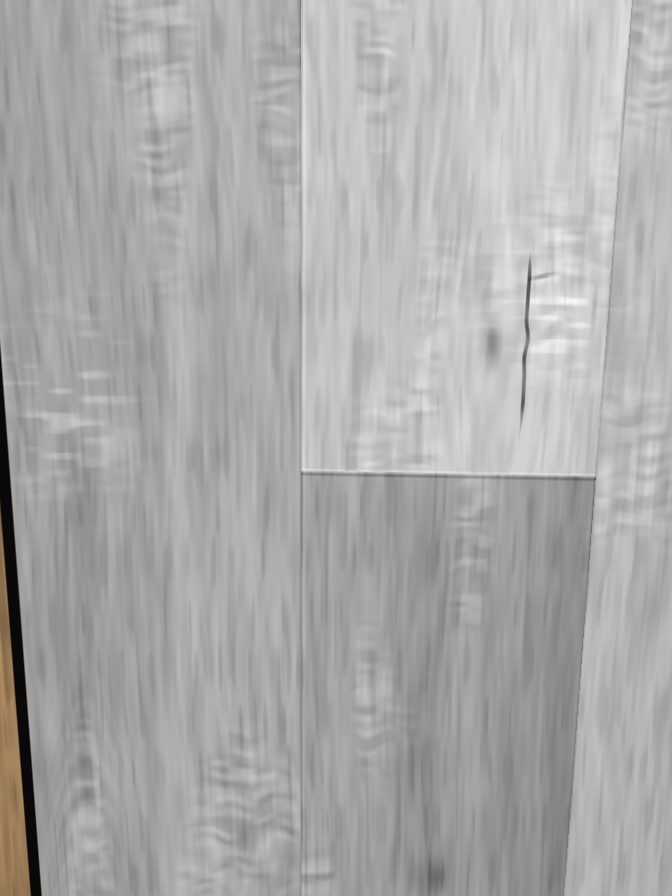
Give the GLSL for this texture, as a WebGL 1 fragment shader.

```glsl
precision highp float;
// Pale grey wood planks with fine grain, saw marks, a knot and a crack, beside a tan strip.
uniform vec2 u_resolution;

const float PLANK_WIDTH = 0.391;
const float SEAM_X = 0.448;        // foot of the central seam
const float FAN = 0.26;            // spread of the planks towards the top
const float SEAM_WIDTH = 0.0016;
const float JOINT_Y = 0.475;       // butt joint in the middle plank
const float GAP_LEFT = -0.402;     // black gap, in plank coordinates
const float GAP_RIGHT = -0.386;
const float LEFT_TONE = 0.665;
const float TOP_TONE = 0.755;
const float LOWER_TONE = 0.645;
const float RIGHT_TONE = 0.715;
const float GRAIN_CONTRAST = 0.17;
const vec2 KNOT = vec2(0.733, 0.612);
const vec2 CRACK_FOOT = vec2(0.773, 0.495);
const vec2 CRACK_TOP = vec2(0.791, 0.728);
const vec3 GREY_TINT = vec3(1.0, 1.0, 0.992);
const vec3 GAP_COLOR = vec3(0.04, 0.03, 0.03);
const vec3 TAN_COLOR = vec3(0.60, 0.48, 0.34);

float hash(vec2 p) {
  p = fract(p * vec2(0.1031, 0.1137));
  p += dot(p, p.yx + 33.33);
  return fract((p.x + p.y) * p.x * 17.3);
}

float noise(vec2 p) {
  vec2 i = floor(p), f = fract(p);
  f = f * f * (3.0 - 2.0 * f);
  return mix(mix(hash(i), hash(i + vec2(1, 0)), f.x),
             mix(hash(i + vec2(0, 1)), hash(i + 1.0), f.x), f.y);
}

// Soft elliptical spot
float spot(vec2 p, vec2 center, vec2 size) {
  vec2 d = (p - center) / size;
  return exp(-dot(d, d));
}

float line(float d, float halfWidth, float blur) {
  return 1.0 - smoothstep(halfWidth - blur, halfWidth + blur, abs(d));
}

// Streaks along the plank, from broad bands to fine pores; centred on zero
float grain(vec2 q) {
  float sum = 0.0, weight = 0.24;
  vec2 scale = vec2(13.0, 1.6);
  for (int i = 0; i < 5; i++) {
    sum += weight * (noise(q * scale + float(i) * 19.7) - 0.5);
    scale *= vec2(1.95, 2.0);
    weight *= 1.12;
  }
  float pores = smoothstep(0.62, 0.9, noise(q * vec2(150.0, 17.0) + 71.0));
  return sum - 0.28 * pores + 0.04;
}

// Nested arches of a flat-sawn board
float arches(vec2 p, vec2 center, vec2 size) {
  vec2 d = p - center;
  float rings = sin(170.0 * (d.y + 28.0 * d.x * d.x) + 5.0 * noise(p * vec2(40.0, 15.0)));
  return rings * spot(p, center, size);
}

// Short pale cuts across the grain, gathered in patches
float sawMarks(vec2 q) {
  float patches = smoothstep(0.56, 0.88, noise(q * vec2(14.0, 5.0) + 40.0));
  float cuts = noise(vec2(q.x * 32.0, q.y * 130.0 + 2.0 * noise(q * 30.0)));
  return patches * (cuts - 0.42);
}

float crack(vec2 p, float blur) {
  float t = (p.y - CRACK_FOOT.y) / (CRACK_TOP.y - CRACK_FOOT.y);
  float x = mix(CRACK_FOOT.x, CRACK_TOP.x, t) + 0.006 * (noise(vec2(p.y * 45.0, 3.0)) - 0.5);
  float taper = smoothstep(0.0, 0.25, t) * (1.0 - smoothstep(0.85, 1.0, t));
  float body = line(p.x - x, 0.0027 * taper, blur) * taper;
  float hook = line(p.y - 0.689 - 0.15 * (p.x - 0.79), 0.0025, 0.002) * spot(p, vec2(0.806, 0.69), vec2(0.016, 0.02));
  return body * (0.55 + 0.45 * noise(vec2(p.y * 60.0, 9.0))) + 0.5 * hook;
}

void main() {
  vec2 p = gl_FragCoord.xy / u_resolution;
  float blur = 1.0 / u_resolution.x;
  float s = (p.x - SEAM_X) / (1.0 + FAN * p.y);
  float plank = floor(s / PLANK_WIDTH);
  float jointDist = p.y - JOINT_Y + 0.014 * (p.x - SEAM_X);
  float middle = step(-0.5, plank) * step(plank, 0.5);
  float upper = smoothstep(-blur, blur, jointDist);

  // Tone of each board and the light over it
  float lowerTone = LOWER_TONE - 0.065 * smoothstep(0.68, 0.86, p.x) - 0.04 * spot(p, vec2(0.64, 0.25), vec2(0.05, 0.3));
  float tone = mix(plank < 0.0 ? LEFT_TONE : RIGHT_TONE, mix(lowerTone, TOP_TONE, upper), middle);
  tone += 0.06 * (p.y - 0.5) + 0.05 * middle * upper * (p.x - 0.65);
  tone -= 0.06 * spot(p, vec2(0.05, 0.85), vec2(0.1, 0.4)) + 0.04 * spot(p, vec2(0.12, 0.25), vec2(0.08, 0.3));

  // Grain bends around the knot
  float bend = spot(p, KNOT, vec2(0.07, 0.12)) * middle * upper;
  vec2 q = vec2(s + 0.012 * noise(vec2(s * 7.0, p.y * 4.0)) - 0.45 * bend * (p.x - KNOT.x), p.y);
  q += vec2(3.1, 1.7) * (plank + 4.0) + vec2(0.0, 8.3) * middle * step(0.0, jointDist);
  tone += GRAIN_CONTRAST * grain(q) + 0.14 * sawMarks(q);
  tone += 0.025 * (arches(p, vec2(0.13, 0.1), vec2(0.05, 0.12)) + arches(p, vec2(0.415, 0.08), vec2(0.035, 0.09)));

  // Chalky wear, knots and crack
  float chalk = smoothstep(0.5, 0.85, noise(p * vec2(22.0, 110.0)));
  tone += 0.13 * chalk * (spot(p, vec2(0.1, 0.55), vec2(0.09, 0.09)) + spot(p, vec2(0.83, 0.67), vec2(0.09, 0.08)));
  float fibre = 0.35 + noise(q * vec2(75.0, 22.0));
  tone -= 0.2 * fibre * spot(p, KNOT, vec2(0.012, 0.022)) + 0.09 * fibre * spot(p, vec2(0.718, 0.67), vec2(0.025, 0.075));
  tone -= 0.15 * fibre * spot(p, vec2(0.645, 0.02), vec2(0.025, 0.02));
  tone = mix(tone, 0.27, 0.9 * crack(p, blur));

  // Seams and the bevelled butt joint
  float seam = line(s, SEAM_WIDTH, blur) + line(s - PLANK_WIDTH, SEAM_WIDTH, blur);
  tone -= 0.085 * seam * (0.5 + noise(vec2(p.y * 18.0, plank)));
  tone += 0.05 * line(s - 0.004, SEAM_WIDTH, blur);
  tone += middle * (0.09 * line(jointDist, 0.0018, blur) - 0.13 * line(jointDist + 0.004, 0.0016, blur));

  // Black gap and tan strip at the left
  vec3 color = tone * GREY_TINT;
  vec3 tanWood = TAN_COLOR * (0.98 + 0.5 * grain(vec2(s, p.y) + 9.0));
  color = mix(GAP_COLOR, color, smoothstep(GAP_RIGHT - blur, GAP_RIGHT + blur, s));
  color = mix(tanWood, color, smoothstep(GAP_LEFT - blur, GAP_LEFT + blur, s));
  gl_FragColor = vec4(color, 1.0);
}
```
